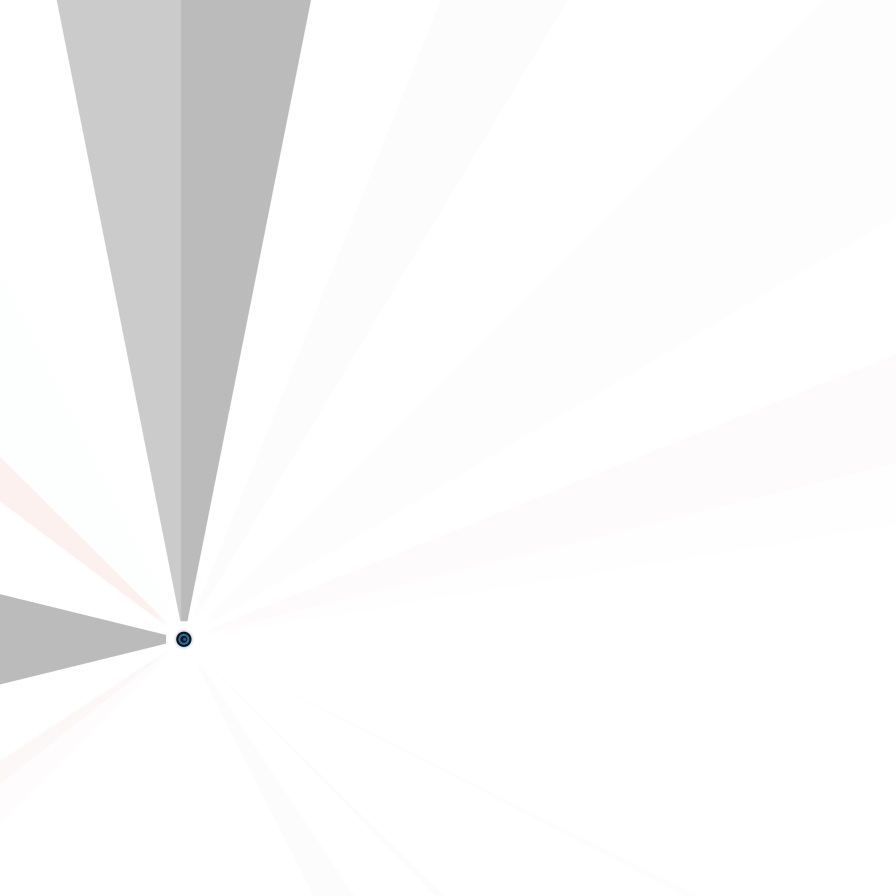
Write a three.js fragment shader that draws this background.

```glsl
// Rays fan out from a small dark eye at the lower left over a white ground:
// two strong grey wedges and several barely tinted beams. Each beam is the
// overlap of two half planes through the hub, cut off close to the eye.
varying vec2 vUv;

const vec2 HUB = vec2(0.2052, 0.2865);
const float EDGE = 0.0008;
const vec3 LIGHT_GREY = vec3(0.797);
const vec3 MID_GREY = vec3(0.735);
const vec3 PALE_GREY = vec3(0.988);
const vec3 FAINT_GREY = vec3(0.993);
const vec3 PALE_ROSE = vec3(0.992, 0.984, 0.988);
const vec3 BLUSH = vec3(0.992, 0.945, 0.941);
const vec3 NAVY = vec3(0.03, 0.07, 0.12);
const vec3 BLUE = vec3(0.14, 0.46, 0.64);

float cover(float d) {
  return smoothstep(-EDGE, EDGE, d);
}

float cross2(vec2 a, vec2 b) {
  return a.x * b.y - a.y * b.x;
}

vec2 heading(float degrees) {
  float a = radians(degrees);
  return vec2(cos(a), sin(a));
}

// Coverage of the sector running counterclockwise between two angles
float sector(vec2 p, float fromAngle, float toAngle) {
  float d = min(cross2(heading(fromAngle), p), cross2(p, heading(toAngle)));
  return cover(d);
}

// Tint a sector, fading in away from the hub
vec3 beam(vec3 base, vec2 p, float fromAngle, float toAngle, vec3 tint) {
  float fade = smoothstep(0.012, 0.05, length(p));
  return mix(base, tint, sector(p, fromAngle, toAngle) * fade);
}

float disc(vec2 p, float radius) {
  return cover(radius - length(p));
}

vec3 paleBeams(vec3 c, vec2 p) {
  c = beam(c, p, 59.0, 68.1, PALE_GREY);
  c = beam(c, p, 30.7, 45.0, FAINT_GREY);
  c = beam(c, p, 13.9, 21.8, PALE_ROSE);
  c = beam(c, p, 9.1, 13.9, vec3(0.996));
  c = beam(c, p, 116.6, 135.2, vec3(0.993, 0.997, 0.996));
  c = beam(c, p, 135.2, 143.1, BLUSH);
  c = beam(c, p, 213.5, 218.3, vec3(0.988, 0.972, 0.974));
  c = beam(c, p, 218.3, 225.0, vec3(0.997, 0.990, 0.992));
  c = beam(c, p, 296.8, 303.6, PALE_GREY);
  c = beam(c, p, 314.4, 315.4, PALE_GREY);
  return beam(c, p, 332.9, 333.6, FAINT_GREY);
}

// Two grey wedges; the upright one is split into light and dark halves
vec3 greyWedges(vec3 c, vec2 p) {
  vec3 upright = mix(LIGHT_GREY, MID_GREY, cover(p.x + 0.0032));
  float upMask = sector(p, 78.75, 101.25) * cover(p.y - 0.0202);
  float sideMask = sector(p, 166.2, 193.8) * cover(-p.x - 0.0198);
  c = mix(c, upright, upMask);
  return mix(c, MID_GREY, sideMask);
}

// Dark eye with a soft rim, a blue ring and a small glint
vec3 eye(vec3 c, vec2 p) {
  float halo = 1.0 - smoothstep(0.007, 0.0125, length(p));
  c = mix(c, vec3(0.72), halo * 0.6);
  c = mix(c, NAVY, disc(p, 0.0085));
  float ring = cover(0.0011 - abs(length(p) - 0.0050));
  c = mix(c, BLUE, ring);
  return mix(c, BLUE, disc(p - vec2(0.0010, 0.0), 0.0017) * 0.8);
}

void main() {
  vec2 p = vUv - HUB;
  vec3 color = paleBeams(vec3(1.0), p);
  color = greyWedges(color, p);
  color = eye(color, p);
  gl_FragColor = vec4(color, 1.0);
}
```
